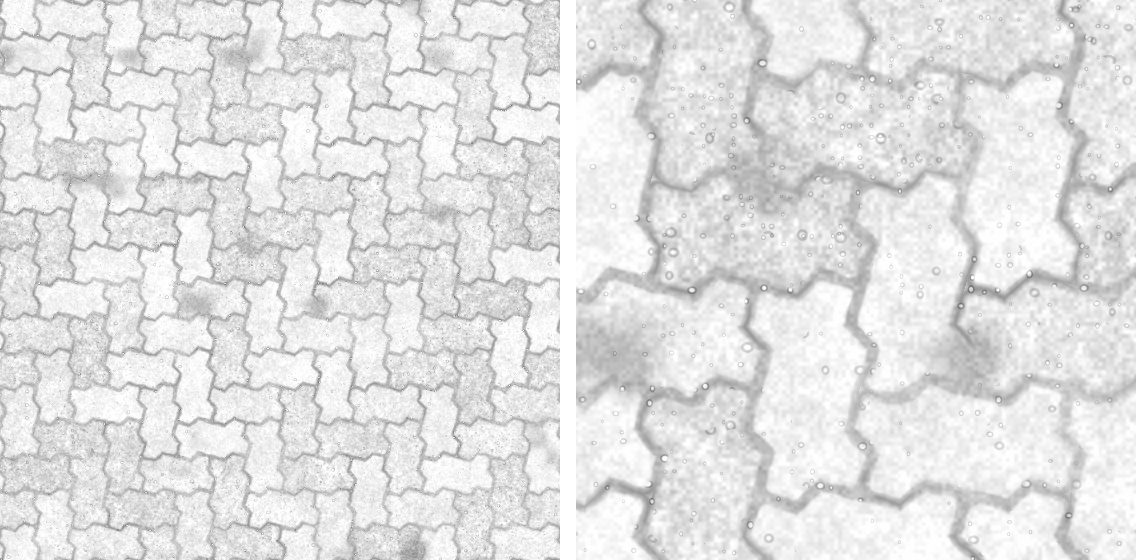
Left: the whole. Right: its middle third, enlarged.
A three.js fragment shader for this texture:

```glsl
#define CELLS 16.0        // half-brick units across the canvas
#define ZIGZAG 0.10       // depth of the edge teeth, in cells
#define TOOTH 0.12        // half length of the steep part of a tooth
#define JOINT 0.055       // half width of the joints, in cells
#define ROUNDING 0.13     // corner radius of the bricks
#define SHIFT vec2(0.05, -0.05)
#define LIGHT_BRICK 0.970
#define DARK_BRICK 0.868
#define JOINT_GREY 0.76
#define CREVICE_GREY 0.56

varying vec2 vUv;

float hash(vec2 p) {
  vec3 q = fract(p.xyx * vec3(0.1031, 0.1030, 0.0973));
  q += dot(q, q.yzx + 33.33);
  return fract((q.x + q.y) * q.z);
}

// Value noise with n lattice cells across, wrapping at the canvas edge
float noise(vec2 uv, float n) {
  vec2 p = uv * n, i = floor(p), f = fract(p);
  f = f * f * (3.0 - 2.0 * f);
  vec2 a = mod(i, n), b = mod(i + 1.0, n);
  return mix(mix(hash(a + n), hash(vec2(b.x, a.y) + n), f.x),
             mix(hash(vec2(a.x, b.y) + n), hash(b + n), f.x), f.y);
}

float fbm(vec2 uv, float n) {
  float sum = 0.0, amp = 0.5;
  for (int i = 0; i < 4; i++) {
    sum += amp * noise(uv, n);
    n *= 2.0;
    amp *= 0.5;
  }
  return sum / 0.9375;
}

// Tooth profile along one cell edge, zero at both ends
float zigzag(float t) {
  float s = fract(t) - 0.5, a = abs(s);
  return sign(s) * ZIGZAG * min(a / TOOTH, (0.5 - a) / (0.5 - TOOTH));
}

// Narrows distances along the steep part of a tooth
float slopeScale(float t) {
  float a = abs(fract(t) - 0.5);
  return mix(0.77, 0.97, smoothstep(TOOTH - 0.03, TOOTH + 0.03, a));
}

// Scattered grit: x = dark rim, y = pale core
vec2 grit(vec2 uv, float n, float density) {
  vec2 p = uv * n, id = mod(floor(p), n);
  vec2 jitter = vec2(hash(id + 7.1), hash(id + 19.7)) - 0.5;
  vec2 q = fract(p) - 0.5 - 0.4 * jitter;
  q.x *= 0.75 + 0.6 * hash(id + 41.3);
  float r = length(q), size = mix(0.10, 0.24, hash(id + 53.9));
  float present = step(1.0 - density, hash(id + 3.3));
  float rim = 1.0 - smoothstep(0.03, 0.12, abs(r - size));
  return present * vec2(rim, 1.0 - smoothstep(size - 0.08, size, r));
}

void main() {
  // Toothed lattice, with slightly ragged edges
  vec2 p = vUv * CELLS - SHIFT;
  p += 0.05 * (vec2(noise(vUv, 96.0), noise(vUv + 0.37, 96.0)) - 0.5);
  vec2 q = p - vec2(-zigzag(p.y), zigzag(p.x));
  vec2 cell = floor(q), f = q - cell;

  // Herringbone: two cells merge into each brick
  float k = mod(cell.x - cell.y + 2.0, 4.0);
  vec4 edge = vec4(f.x, 1.0 - f.x, f.y, 1.0 - f.y);
  vec2 brick = cell;
  if (k < 0.5)      { edge.y += 1.0; }
  else if (k < 1.5) { edge.x += 1.0; brick.x -= 1.0; }
  else if (k < 2.5) { edge.z += 1.0; }
  else              { edge.w += 1.0; brick.y += 1.0; }
  brick = mod(brick, CELLS);

  // Distance to the nearest joint line, rounded at the corners
  vec2 nearest = vec2(min(edge.x, edge.y) * slopeScale(p.y),
                      min(edge.z, edge.w) * slopeScale(p.x));
  float d = ROUNDING - length(max(ROUNDING - nearest, 0.0));

  // Brick tone, mottling and fine grain
  float wear = pow(hash(brick + 11.0), 1.2);
  float cloud = fbm(vUv, 24.0);
  float mottle = fbm(vUv, 90.0);
  float grain = 0.6 * noise(vUv, 420.0) + 0.4 * noise(vUv, 230.0);
  float tone = mix(LIGHT_BRICK, DARK_BRICK, wear);
  tone += (cloud - 0.5) * 0.10 + (mottle - 0.5) * (0.06 + 0.16 * wear);
  tone += (grain - 0.5) * (0.13 + 0.14 * wear);

  // Dark pits and pale pebbles in the brick faces
  float rough = wear * smoothstep(0.3, 0.7, cloud);
  vec2 fine = grit(vUv, 170.0, 0.05 + 0.30 * rough);
  vec2 coarse = grit(vUv + 0.013, 88.0, 0.02 + 0.16 * rough);
  tone -= 0.12 * fine.x + 0.14 * coarse.x;
  tone += 0.05 * fine.y + 0.04 * coarse.y;

  // Occasional stains and grime along the edges
  float stain = smoothstep(0.70, 0.88, fbm(vUv + 0.21, 9.0));
  tone -= stain * (0.14 + 0.12 * mottle);
  tone -= 0.05 * (1.0 - smoothstep(JOINT, ROUNDING, d)) * mottle;

  // Sandy joints with a broken dark crevice and loose grit
  float fill = fbm(vUv + 0.53, 40.0);
  float joint = JOINT_GREY + 0.14 * (fill - 0.5) + 0.22 * (grain - 0.5);
  float crevice = exp(-pow(d / 0.028, 2.0)) * smoothstep(0.30, 0.65, fill);
  joint = mix(joint, CREVICE_GREY, 0.8 * crevice);
  vec2 sand = grit(vUv + 0.31, 120.0, 0.22);
  joint += 0.22 * sand.y - 0.14 * sand.x;
  float fade = mix(0.6, 1.0, smoothstep(0.3, 0.6, fbm(vUv + 0.77, 12.0)));
  float inJoint = 1.0 - smoothstep(JOINT - 0.02, JOINT + 0.025, d);
  tone = mix(tone, joint, inJoint * fade);

  gl_FragColor = vec4(vec3(clamp(tone, 0.4, 0.995)), 1.0);
}
```
